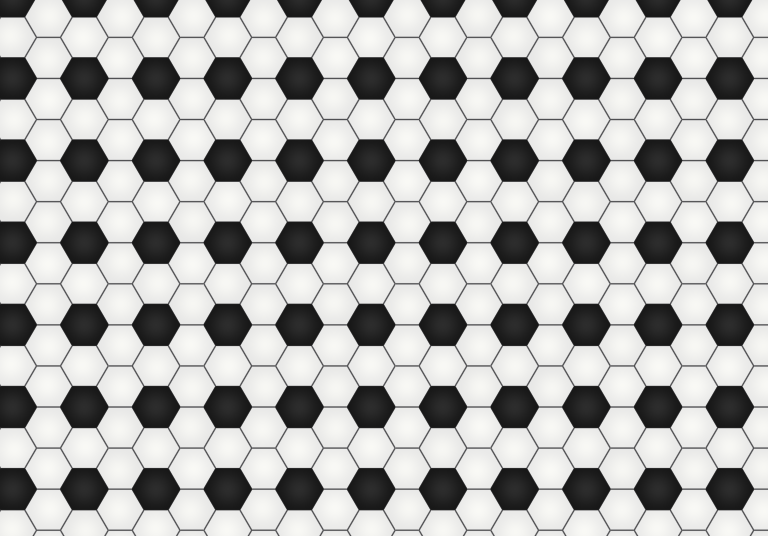
Give the GLSL for this pattern, as a Shadertoy shader.

```glsl
// Flat-topped hexagonal floor tiles: every fourth tile is black, the rest are white.
// Two interleaved rectangular lattices give the nearest tile centre; a hexagon
// distance gives thin grout lines and tile edges, and a radial falloff gives sheen.

const float SQRT3 = 1.7320508;
const float APOTHEM = 0.5 * SQRT3;             // of a tile with circumradius 1

// Layout in units of the canvas height
const vec2 REPEAT = vec2(0.1338, 0.15325);     // spacing of the black tiles
const vec2 ORIGIN = vec2(0.0236, 0.0874);      // centre of the lowest left black tile
const float GROUT_HALF = 0.028;                // in tile radii

const vec3 WHITE_CENTRE = vec3(0.972, 0.972, 0.958);
const vec3 WHITE_RIM    = vec3(0.912, 0.912, 0.908);
const vec3 BLACK_CENTRE = vec3(0.175);
const vec3 BLACK_RIM    = vec3(0.092);
const vec3 GROUT        = vec3(0.30, 0.30, 0.31);

// Sine-free hash of a cell index, three values in 0..1
vec3 hash32(vec2 cell) {
    vec3 h = fract(cell.xyx * vec3(0.1031, 0.1030, 0.0973));
    h += dot(h, h.yxz + 33.33);
    return fract((h.xxy + h.yzz) * h.zyx);
}

// Signed distance to a flat-topped hexagon of circumradius 1
float hexDistance(vec2 p) {
    p = abs(p);
    return max(p.y, dot(p, vec2(APOTHEM, 0.5))) - APOTHEM;
}

// Offset from the nearest centre of a rectangular lattice
vec2 latticeOffset(vec2 p, vec2 spacing) {
    return p - spacing * floor(p / spacing + 0.5);
}

// Offset from the nearest tile centre
vec2 tileOffset(vec2 p) {
    vec2 spacing = vec2(3.0, SQRT3);
    vec2 a = latticeOffset(p, spacing);
    vec2 b = latticeOffset(p - 0.5 * spacing, spacing);
    return dot(a, a) < dot(b, b) ? a : b;
}

// Soft radial shade from the tile centre to its rim
vec3 sheen(vec2 offset, vec3 centre, vec3 rim) {
    return mix(centre, rim, smoothstep(0.0, 1.0, length(offset)));
}

// Antialiased coverage of the region where the distance is negative
float coverage(float dist, float pixel) {
    return smoothstep(0.75 * pixel, -0.75 * pixel, dist);
}

void mainImage(out vec4 fragColor, in vec2 fragCoord) {
    // Tile space: circumradius 1, black tiles 3 by 2*sqrt(3) apart
    vec2 blackSpacing = vec2(3.0, 2.0 * SQRT3);
    vec2 p = (fragCoord / iResolution.y - ORIGIN) / REPEAT * blackSpacing;
    float pixel = blackSpacing.x / (REPEAT.x * iResolution.y);

    // White tiles with slightly varied highlights
    vec2 offset = tileOffset(p);
    vec2 cell = floor((p - offset) / vec2(1.5, APOTHEM) + 0.5);
    vec3 rnd = hash32(cell + 40.0);
    vec2 highlight = 0.16 * (rnd.xy - 0.5);
    vec3 color = sheen(offset - highlight, WHITE_CENTRE, WHITE_RIM);
    color += 0.010 * (rnd.z - 0.5);

    // Grout between the tiles
    float edge = -hexDistance(offset);
    color = mix(color, GROUT, coverage(edge - GROUT_HALF, pixel));

    // Black tiles, covering the grout around them
    vec2 blackOffset = latticeOffset(p, blackSpacing);
    vec3 black = sheen(blackOffset, BLACK_CENTRE, BLACK_RIM);
    float blackEdge = hexDistance(blackOffset) - 0.5 * GROUT_HALF;
    color = mix(color, black, coverage(blackEdge, pixel));

    fragColor = vec4(color, 1.0);
}
```
